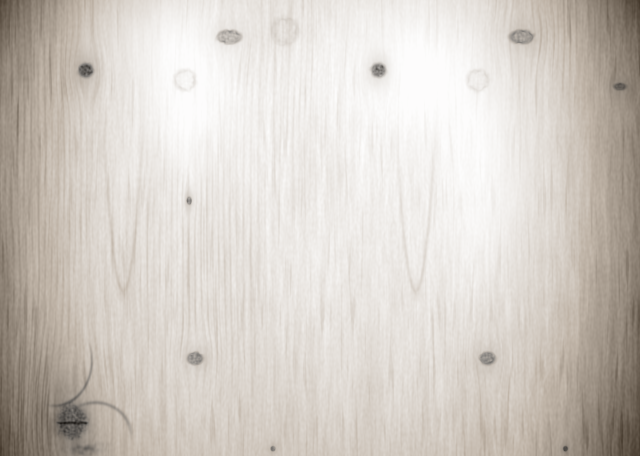
Write a Shadertoy shader that draws this texture.

```glsl
// Pale bleached plank with vertical grain, knots and a warm brown vignette.
// Stretched gradient noise makes the fibres; knots push the grain aside and
// recur one board width apart; soft glows wash out the upper middle.

const float BOARD = 0.643;
const int KNOTS = 9;

// Knot centre and radii, in canvas heights.
const vec4 SHAPE[KNOTS] = vec4[KNOTS](
    vec4(0.189, 0.846, 0.016, 0.015), vec4(0.504, 0.919, 0.024, 0.014),
    vec4(0.407, 0.824, 0.022, 0.022), vec4(0.429, 0.214, 0.016, 0.013),
    vec4(0.600, 0.016, 0.006, 0.006), vec4(0.159, 0.075, 0.036, 0.041),
    vec4(0.626, 0.932, 0.028, 0.028), vec4(0.416, 0.560, 0.006, 0.009),
    vec4(1.363, 0.810, 0.014, 0.008));

// Fill darkness, rim darkness, number of copies.
const vec3 LOOK[KNOTS] = vec3[KNOTS](
    vec3(0.44, 0.20, 2.0), vec3(0.20, 0.28, 2.0), vec3(0.03, 0.09, 2.0),
    vec3(0.27, 0.24, 2.0), vec3(0.28, 0.10, 2.0), vec3(0.30, 0.08, 1.0),
    vec3(0.03, 0.08, 1.0), vec3(0.34, 0.10, 1.0), vec3(0.22, 0.12, 1.0));

vec2 hash2(vec2 p) {
    vec3 q = fract(p.xyx * vec3(0.1031, 0.1030, 0.0973));
    q += dot(q, q.yzx + 33.33);
    return fract((q.xx + q.yz) * q.zy);
}

float corner(vec2 cell, vec2 offset) {
    return dot(hash2(cell) * 2.0 - 1.0, offset);
}

float noise(vec2 p) {
    vec2 i = floor(p), f = fract(p);
    vec2 u = f * f * f * (f * (f * 6.0 - 15.0) + 10.0);
    vec2 e = vec2(1.0, 0.0);
    return mix(mix(corner(i, f), corner(i + e, f - e), u.x),
               mix(corner(i + e.yx, f - e.yx), corner(i + 1.0, f - 1.0), u.x), u.y);
}

float blob(vec2 p, vec2 centre, vec2 radius) {
    vec2 q = (p - centre) / radius;
    return exp(-dot(q, q));
}

float line(float dist, float width) {
    return exp(-dist * dist / (width * width));
}

// Pointed growth ring that opens upward from its tip.
float cathedral(vec2 p, vec2 tip) {
    float h = p.y - tip.y;
    float spread = 0.048 * sqrt(max(h, 0.0) / 0.43);
    float sides = line(abs(p.x - tip.x) - spread, 0.004);
    sides *= smoothstep(-0.01, 0.02, h) * (1.0 - smoothstep(0.12, 0.45, h));
    return sides + 0.8 * blob(p, tip, vec2(0.012, 0.017));
}

// Part of an elliptical ring, strongest toward the given direction.
float arc(vec2 p, vec2 centre, vec2 radius, vec2 dir, float width) {
    vec2 q = (p - centre) / radius;
    float facing = dot(normalize(q + 1e-5), normalize(dir));
    return line(length(q) - 1.0, width) * smoothstep(0.3, 0.9, facing);
}

// Light falloff: wide at the sides, deeper in the corners.
float vignette(vec2 uv) {
    float x = abs(2.0 * uv.x - 1.0);
    float low = max(0.0, 0.6 - uv.y) / 0.6, high = max(0.0, uv.y - 0.6) / 0.4;
    float ends = low * low, top = high * high * high;
    return 0.38 * pow(x, 4.2) + 0.15 * ends + 0.05 * top
         + x * x * x * (0.13 * ends + 0.20 * top) + 0.06 * uv.x * pow(x, 4.0);
}

void mainImage(out vec4 fragColor, in vec2 fragCoord) {
    vec2 uv = fragCoord / iResolution.xy;
    vec2 p = vec2(uv.x * 1.407, uv.y);

    // Knots: darkening, and the sideways bend of the grain
    float knots = 0.0, bend = 0.0, rough = noise(p * 90.0);
    for (int i = 0; i < KNOTS; i++) {
        for (float k = 0.0; k < LOOK[i].z; k++) {
            vec2 c = SHAPE[i].xy + vec2(k * BOARD, 0.0), r = SHAPE[i].zw;
            float d = length((p - c) / r) + 0.35 * rough;
            float fill = 1.0 - smoothstep(0.65, 1.1, d);
            knots += LOOK[i].x * fill * (0.85 + 0.7 * noise(p * 160.0));
            knots += LOOK[i].y * line(d - 1.0, 0.22) * (0.7 + rough);
            knots += 0.25 * LOOK[i].x * blob(p, c, r * vec2(1.9, 2.6));
            bend += (p.x - c.x) * blob(p, c, r * vec2(2.4, 4.0)) * min(1.0, LOOK[i].x * 2.5);
        }
    }

    // Crack and curved fibres at the large knot
    float crack = p.y - 0.073 - 0.006 * noise(p * 40.0);
    knots += 0.22 * line(crack, 0.003) * (1.0 - smoothstep(0.030, 0.038, abs(p.x - 0.159)));
    knots += 0.18 * arc(p, vec2(0.21, 0.045), vec2(0.078, 0.072), vec2(0.6, 1.0), 0.06);
    knots += 0.20 * arc(p, vec2(0.12, 0.21), vec2(0.082, 0.10), vec2(1.0, -0.8), 0.04);
    knots += 0.22 * blob(p, vec2(0.185, 0.015), vec2(0.035, 0.014)) * (0.8 + rough);

    // Fibres at several widths
    vec2 g = vec2(p.x - 0.75 * bend + 0.004 * noise(p * vec2(5.0, 3.0)), p.y);
    float broad = noise(g * vec2(11.0, 1.6));
    float fibre = noise(g * vec2(62.0, 4.0)) + 0.9 * noise(g * vec2(150.0, 17.0));
    float pores = smoothstep(0.12, 0.5, noise(g * vec2(115.0, 8.0) + 40.0));
    float speckle = noise(p * vec2(190.0, 95.0));

    // Growth rings show in a few zones only
    float tan1 = blob(p, vec2(0.45, 0.44), vec2(0.13, 0.27));
    float zone = tan1 + 0.7 * blob(p, vec2(0.10, 0.62), vec2(0.13, 0.50))
               + 0.6 * blob(p, vec2(0.64, 0.78), vec2(0.12, 0.24))
               + 0.6 * blob(p, vec2(1.20, 0.92), vec2(0.14, 0.17))
               + 0.7 * blob(p, vec2(0.10, 0.10), vec2(0.07, 0.13))
               + 0.4 * blob(p, vec2(1.07, 0.30), vec2(0.07, 0.13));
    float wave = 0.5 + 0.5 * cos(6.2832 * (g.x * 72.0 + 1.5 * noise(g * vec2(7.0, 1.3))));
    float rings = wave * wave * wave * zone * (0.65 + noise(g * vec2(30.0, 9.0)));

    // Light: base, vignette and washed-out glows
    float shade = vignette(uv);
    float glow = blob(p, vec2(0.41, 0.77), vec2(0.12, 0.18)) + blob(p, vec2(0.92, 0.86), vec2(0.20, 0.17))
               + 0.8 * blob(p, vec2(1.08, 0.60), vec2(0.13, 0.22)) + 0.7 * blob(p, vec2(0.33, 0.93), vec2(0.16, 0.10));
    float texture1 = 0.035 * broad + 0.055 * fibre + 0.06 * pores + 0.035 * speckle + 0.10 * rings;
    float light = 0.935 - shade + 0.075 * glow - 0.035 * tan1;
    light -= texture1 * (0.85 + 1.1 * shade) * (1.0 - 0.6 * min(glow, 1.0));
    light -= 0.07 * (cathedral(p, vec2(0.271, 0.36)) + cathedral(p, vec2(0.271 + BOARD, 0.36)));
    light = clamp(light - knots * (0.6 + 0.4 * light), 0.08, 0.99);

    // Warm tint in the darks, greyer inside knots
    float warmth = min(0.05, 0.17 * (1.0 - light)) * (1.0 - 0.7 * clamp(knots * 3.0, 0.0, 1.0));
    fragColor = vec4(light + warmth * vec3(0.9, 0.0, -1.0), 1.0);
}
```
